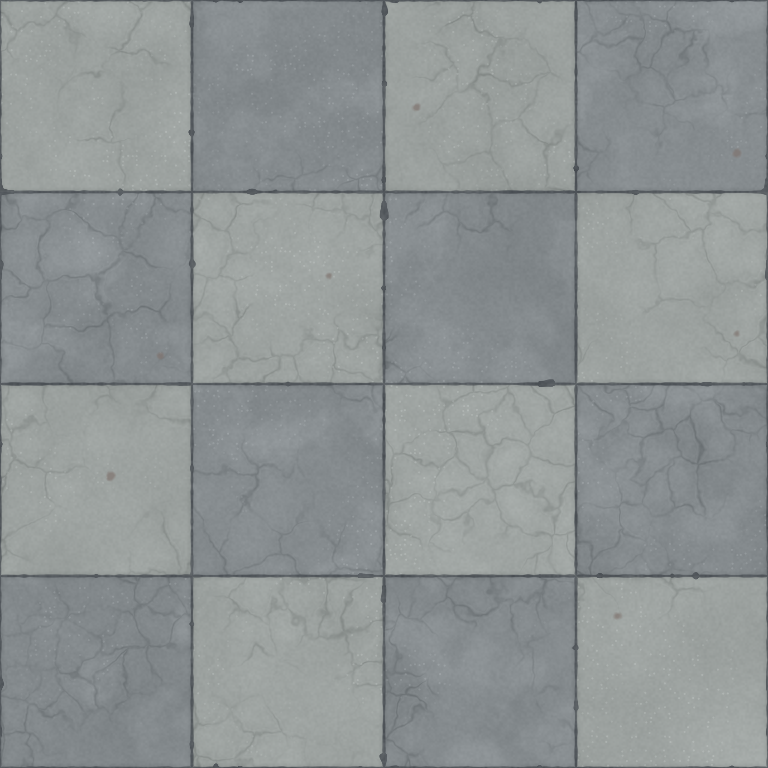
This texture is drawn by a three.js fragment shader. Its source:

```glsl
varying vec2 vUv;

const float TILES = 4.0;
const vec3 LIGHT_STONE = vec3(0.612, 0.634, 0.625);
const vec3 DARK_STONE = vec3(0.510, 0.533, 0.545);
const vec3 JOINT = vec3(0.30, 0.32, 0.34);
const vec3 RUST = vec3(0.49, 0.44, 0.42);

float hash(vec2 p) {
  vec3 q = fract(vec3(p.xyx) * 0.1031);
  q += dot(q, q.yzx + 33.33);
  return fract((q.x + q.y) * q.z);
}

vec2 hash2(vec2 p) {
  return vec2(hash(p), hash(p + 57.3));
}

// Value noise that wraps after a whole number of cells
float noise(vec2 p, float period, float seed) {
  vec2 i = floor(p);
  vec2 f = fract(p);
  f = f * f * (3.0 - 2.0 * f);
  vec2 a = mod(i, period) + seed;
  vec2 b = mod(i + 1.0, period) + seed;
  return mix(mix(hash(a), hash(vec2(b.x, a.y)), f.x),
             mix(hash(vec2(a.x, b.y)), hash(b), f.x), f.y);
}

float fbm(vec2 uv, float period, float seed) {
  float sum = 0.0;
  float gain = 0.5;
  for (int i = 0; i < 4; i++) {
    sum += gain * noise(uv * period, period, seed);
    period *= 2.0;
    gain *= 0.5;
  }
  return sum / 0.9375;
}

// Distance to the nearest border between irregular cells
float cellBorder(vec2 p, float seed) {
  vec2 base = floor(p);
  vec2 nearest = vec2(0.0);
  float best = 9.0;
  for (int y = -1; y <= 1; y++) {
    for (int x = -1; x <= 1; x++) {
      vec2 c = base + vec2(float(x), float(y));
      vec2 r = c + hash2(c + seed) - p;
      if (dot(r, r) < best) {
        best = dot(r, r);
        nearest = r;
      }
    }
  }
  float border = 9.0;
  for (int y = -2; y <= 2; y++) {
    for (int x = -2; x <= 2; x++) {
      vec2 c = base + vec2(float(x), float(y));
      vec2 r = c + hash2(c + seed) - p;
      vec2 d = r - nearest;
      if (dot(d, d) > 0.0001) border = min(border, dot(0.5 * (r + nearest), normalize(d)));
    }
  }
  return border;
}

float line(float d, float inner, float outer) {
  return 1.0 - smoothstep(inner, outer, d);
}

void main() {
  vec2 uv = vUv;
  vec2 id = mod(floor(uv * TILES), TILES);
  vec2 local = fract(uv * TILES);
  float seed = 11.0 + 83.0 * floor(40.0 * hash(id + 4.7));
  float isLight = mod(id.x + id.y, 2.0);

  // Checkered stone with clouds and fine grain
  float cloud = fbm(uv, 12.0, seed);
  float patches = smoothstep(0.46, 0.68, fbm(uv, 16.0, seed + 19.0));
  float grain = noise(uv * 256.0, 256.0, 5.0) + noise(uv * 384.0, 384.0, 9.0) - 1.0;
  vec3 color = mix(DARK_STONE, LIGHT_STONE, isLight);
  color += 0.024 * (hash(id + 21.0) - 0.5) + 0.065 * (cloud - 0.5);
  color += patches * mix(0.030, 0.010, isLight) + 0.020 * grain;

  // Cracks, bent by noise and confined to worn areas
  vec2 bend = vec2(fbm(uv, 24.0, seed + 31.0), fbm(uv, 24.0, seed + 47.0)) - 0.5;
  float scale = mix(3.2, 6.0, hash(id + 8.0));
  float crack = cellBorder((local + 0.22 * bend) * scale, seed) / scale;
  float worn = smoothstep(0.40, 0.62, fbm(uv, 8.0, seed + 61.0) + 0.16 * (hash(id + 35.0) - 0.4));
  float depth = worn * mix(0.4, 1.0, noise(uv * 32.0, 32.0, seed + 7.0));
  color -= depth * (0.055 * line(crack, 0.001, 0.011) + 0.022 * line(crack, 0.006, 0.042));
  color += depth * 0.018 * line(abs(crack - 0.018), 0.002, 0.008);
  color += worn * 0.012 * smoothstep(0.03, 0.09, crack);

  // Pale specks gathered in patches
  vec2 speckCell = floor(uv * 160.0);
  vec2 speckId = mod(speckCell, 160.0);
  vec2 speckPos = fract(uv * 160.0) - 0.3 - 0.4 * hash2(speckId + 3.0);
  float speck = line(length(speckPos), 0.10, 0.32) * step(0.83, hash(speckId + 90.0));
  color += 0.055 * speck * smoothstep(0.44, 0.66, fbm(uv, 8.0, seed + 73.0));

  // A rare stained pit in a tile
  vec2 pit = local - 0.12 - 0.76 * hash2(id + 13.0);
  float pitSize = length(pit) + 0.035 * (fbm(uv, 64.0, 15.0) - 0.5);
  float stain = line(pitSize, 0.008, 0.028) * step(0.6, hash(id + 17.0));
  color = mix(color, RUST, 0.65 * stain);

  // Narrow joints with ragged, chipped edges
  vec2 side = min(local, 1.0 - local);
  float edge = min(side.x, side.y);
  float ragged = 0.005 * (noise(uv * 128.0, 128.0, 23.0) - 0.5);
  float chip = 0.018 * smoothstep(0.86, 0.98, noise(uv * 64.0, 64.0, 29.0));
  float joint = line(edge + ragged - chip, 0.003, 0.011);
  color -= 0.025 * line(edge, 0.008, 0.032);
  color = mix(color, JOINT + 0.04 * grain, joint * mix(0.75, 1.0, noise(uv * 40.0, 40.0, 37.0)));

  gl_FragColor = vec4(color, 1.0);
}
```
